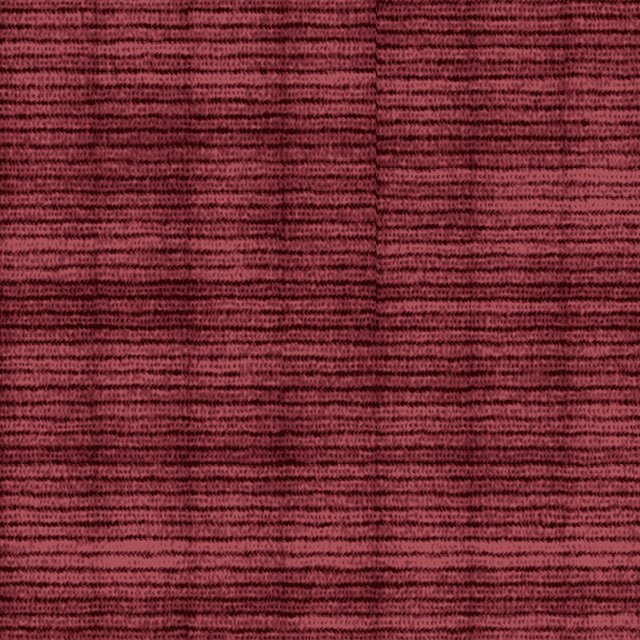
Reproduce this texture procedurally as a Shadertoy shader.

```glsl
vec2 hash2(vec2 p) {
    vec3 q = fract(p.xyx * vec3(0.1031, 0.1030, 0.0973));
    q += dot(q, q.yzx + 33.33);
    return fract((q.xx + q.yz) * q.zy);
}

float corner(vec2 cell, vec2 offset) {
    return dot(hash2(cell) * 2.0 - 1.0, offset);
}

float gradientNoise(vec2 p) {
    vec2 i = floor(p), f = p - i;
    vec2 u = f * f * f * (f * (f * 6.0 - 15.0) + 10.0);
    vec2 e = vec2(1.0, 0.0);
    return mix(mix(corner(i, f), corner(i + e.xy, f - e.xy), u.x),
               mix(corner(i + e.yx, f - e.yx), corner(i + e.xx, f - e.xx), u.x), u.y);
}

// Yarn colour from deep shadow (0) to lit wool (1)
vec3 yarn(float tone) {
    float t = clamp(tone, 0.0, 1.0) * 4.0;
    vec3 c = mix(vec3(0.18, 0.02, 0.02), vec3(0.30, 0.06, 0.09), clamp(t, 0.0, 1.0));
    c = mix(c, vec3(0.42, 0.14, 0.17), clamp(t - 1.0, 0.0, 1.0));
    c = mix(c, vec3(0.53, 0.21, 0.25), clamp(t - 2.0, 0.0, 1.0));
    return mix(c, vec3(0.67, 0.32, 0.35), clamp(t - 3.0, 0.0, 1.0));
}

void mainImage(out vec4 fragColor, in vec2 fragCoord) {
    vec2 uv = fragCoord / iResolution.xy;
    float pixel = 1.0 / iResolution.x;

    // Right panel slips down against the left one towards the top
    float panel = smoothstep(-pixel, pixel, uv.x - 0.588);
    float slip = 0.42 * panel * smoothstep(0.4, 0.75, uv.y);

    // Uneven horizontal ribs, with small jogs between vertical bands
    float band = floor(uv.x * 6.8);
    float bandX = fract(uv.x * 6.8);
    float y = uv.y * 42.4 + 0.32 + slip;
    y += 0.16 * gradientNoise(vec2(uv.x * 16.0, uv.y * 30.0));
    y += 0.09 * gradientNoise(vec2(uv.x * 60.0, uv.y * 42.0));
    y += 0.16 * gradientNoise(vec2(band * 0.37 + 0.2, uv.y * 16.0));
    float rib = floor(y), r = y - rib;
    float grooveId = floor(y + 0.5);
    float grooveDist = abs(r - 0.5 - sign(r - 0.5) * 0.5);

    // Two slanted stitch columns to each rib
    float wale = abs(fract(r * 2.0) - 0.5) * 2.0;
    float phase = uv.x * 140.0 + wale * 0.4 + hash2(vec2(rib, 3.0)).x;
    phase += 0.9 * gradientNoise(vec2(uv.x * 45.0, y));
    float strand = cos(6.2832 * phase);

    // Lit yarn with variation of rib, band and fibre
    float tone = 0.85 + 0.06 * strand * (0.5 + wale);
    tone += 0.22 * (hash2(vec2(rib, 7.0)).x - 0.5);
    tone += 0.12 * (hash2(vec2(rib, band + 11.0)).y - 0.5);
    tone += 0.50 * gradientNoise(vec2(uv.x * 150.0, y * 3.2));
    tone += 0.22 * gradientNoise(vec2(uv.x * 40.0, y * 2.0));

    // Broad shading: horizontal zones, cloudy patches and band edges
    tone += 0.32 * gradientNoise(vec2(uv.x * 1.5, uv.y * 9.0));
    tone += 0.20 * gradientNoise(uv * vec2(7.0, 5.0) + 4.0);
    tone -= 0.16 * exp(-18.0 * min(bandX, 1.0 - bandX));
    tone += 0.04 * cos(6.2832 * (bandX - 0.4));

    // Faint dotted line along the middle of each rib
    float dots = smoothstep(-0.2, 0.9, -strand);
    float midline = 1.0 - smoothstep(0.03, 0.19, abs(r - 0.5));
    float midDepth = 0.5 + hash2(vec2(rib, 5.0)).y + gradientNoise(vec2(uv.x * 35.0, rib * 2.3));
    tone -= midline * (0.11 + 0.20 * dots) * max(midDepth, 0.0);

    // Dark grooves, broken up by stray loops of yarn
    float depth = mix(0.62, 0.85, hash2(vec2(grooveId, 19.0)).x);
    depth *= 1.0 + 0.5 * gradientNoise(vec2(uv.x * 24.0, grooveId * 1.7));
    depth *= 1.0 + 0.9 * gradientNoise(vec2(uv.x * 110.0, grooveId * 2.3));
    float ragged = 0.025 * strand + 0.10 * gradientNoise(vec2(uv.x * 120.0, y * 4.0));
    float groove = 1.0 - smoothstep(0.0, 0.28, grooveDist + ragged);
    tone -= groove * depth * (0.90 - 0.14 * strand);

    // Soft shade on the lower flank of each rib
    tone -= 0.12 * (1.0 - smoothstep(0.1, 0.4, r));

    // Short shadow marks along the panel seam
    float seam = 1.0 - smoothstep(0.0, 0.004, abs(uv.x - 0.588));
    tone -= 0.25 * seam * smoothstep(0.35, 0.7, uv.y) * smoothstep(0.45, 0.1, grooveDist);

    fragColor = vec4(yarn(tone), 1.0);
}
```
